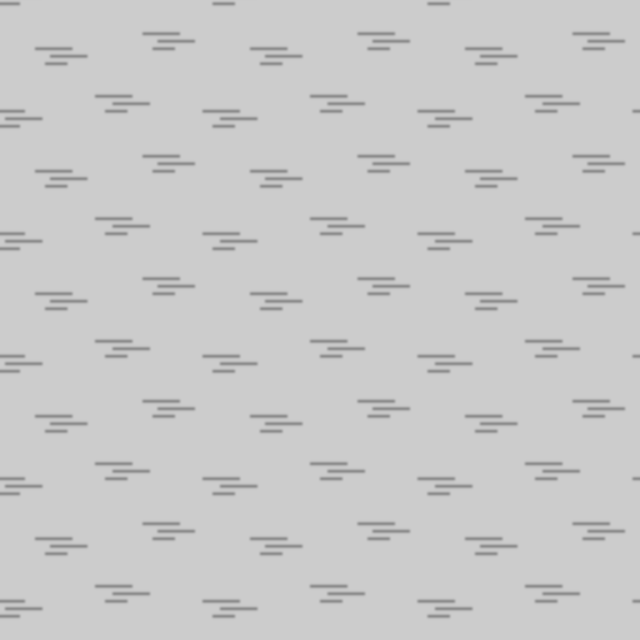
Write a three.js fragment shader that draws this pattern.

```glsl
// Soft grey dashes in staggered groups of three, repeating on a light grey ground.
varying vec2 vUv;

const float UNITS = 512.0;               // design units across the canvas
const vec2 TILE = vec2(172.0, 98.0);     // size of one repeat
const vec3 GROUND = vec3(0.80);
const vec3 DASH = vec3(0.555);
const float THICKNESS = 1.13;            // Gaussian spread across a dash
const float END_SOFTNESS = 1.9;          // fade distance at the dash ends
const float LINE_GAP = 6.0;
const float LONG_DASH = 30.0;
const float SHORT_DASH = 18.0;
const vec2 UPPER_GROUP = vec2(28.0, 39.0);  // left end of the first dash, y down
const vec2 LOWER_GROUP = vec2(76.0, 77.0);
const float STAGGER = 12.0;              // vertical shift of every second group
const float UPPER_INDENT = 12.0;         // shift of the middle dash
const float LOWER_INDENT = 14.0;
const float LAST_INDENT = 8.0;           // shift of the short dash

// Shortest offset between two points on the repeating tile.
vec2 wrapOffset(vec2 d) {
  return d - TILE * floor(d / TILE + 0.5);
}

// Coverage of a horizontal dash that begins at start.
float dash(vec2 p, vec2 start, float span) {
  vec2 d = abs(wrapOffset(p - start - vec2(0.5 * span, 0.0)));
  float across = d.y / THICKNESS;
  float ends = 1.0 - smoothstep(-END_SOFTNESS, END_SOFTNESS, d.x - 0.5 * span);
  return exp(-0.5 * across * across) * ends;
}

// Two long dashes with a short one below.
float dashGroup(vec2 p, vec2 start, float indent) {
  float ink = dash(p, start, LONG_DASH);
  ink += dash(p, start + vec2(indent, LINE_GAP), LONG_DASH);
  ink += dash(p, start + vec2(LAST_INDENT, 2.0 * LINE_GAP), SHORT_DASH);
  return ink;
}

void main() {
  // Rows are measured downward from the top edge.
  vec2 p = vec2(vUv.x, 1.0 - vUv.y) * UNITS;

  // Each half tile holds two groups; the second half staggers them oppositely.
  float ink = 0.0;
  for (int i = 0; i < 2; i++) {
    vec2 halfStep = float(i) * vec2(0.5 * TILE.x, STAGGER);
    ink += dashGroup(p, UPPER_GROUP + halfStep * vec2(1.0, -1.0), UPPER_INDENT);
    ink += dashGroup(p, LOWER_GROUP + halfStep, LOWER_INDENT);
  }

  gl_FragColor = vec4(mix(GROUND, DASH, clamp(ink, 0.0, 1.0)), 1.0);
}
```
